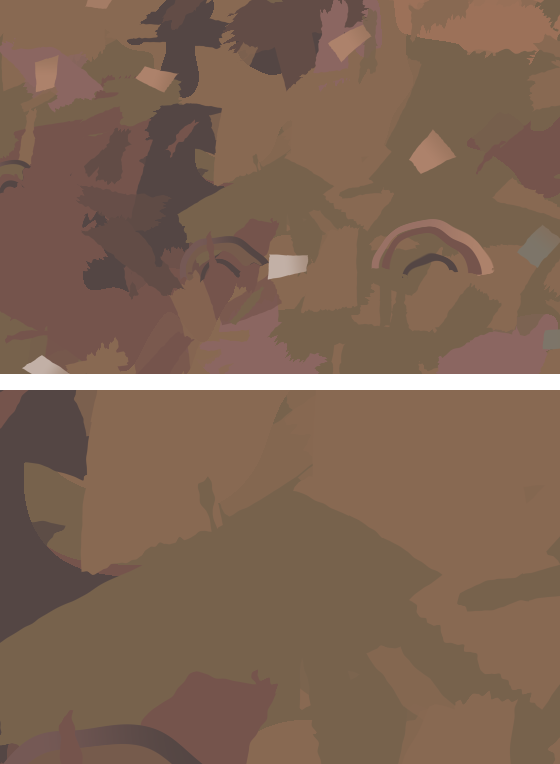
Top: the whole. Bottom: its middle third, enlarged.
Reproduce this background procedurally as a Shadertoy shader.

```glsl
// Abstract painterly ground of overlapping earthy brush dabs, pale accents and arches.

const vec3 BROWN  = vec3(0.535, 0.41, 0.32);
const vec3 OLIVE  = vec3(0.465, 0.385, 0.30);
const vec3 MAROON = vec3(0.46, 0.33, 0.30);
const vec3 UMBER  = vec3(0.33, 0.275, 0.265);
const vec3 RUSSET = vec3(0.385, 0.30, 0.275);
const vec3 COPPER = vec3(0.61, 0.445, 0.35);
const vec3 MAUVE  = vec3(0.545, 0.40, 0.38);
const vec3 SKIN   = vec3(0.68, 0.51, 0.42);
const vec3 PALE   = vec3(0.76, 0.69, 0.65);
const vec3 SAGE   = vec3(0.49, 0.46, 0.41);

float hash(vec2 p) {
    return fract(sin(dot(p, vec2(127.1, 311.7))) * 43758.5453);
}

vec3 hash3(vec2 p) {
    return vec3(hash(p), hash(p + 17.3), hash(p + 41.9));
}

float noise(vec2 p) {
    vec2 i = floor(p), f = fract(p);
    f = f * f * (3.0 - 2.0 * f);
    return mix(mix(hash(i), hash(i + vec2(1, 0)), f.x),
               mix(hash(i + vec2(0, 1)), hash(i + vec2(1, 1)), f.x), f.y);
}

mat2 rotation(float a) {
    float c = cos(a), s = sin(a);
    return mat2(c, -s, s, c);
}

float blob(vec2 p, vec2 center, vec2 radius) {
    vec2 d = (p - center) / radius;
    return exp(-dot(d, d));
}

float cover(float d) {
    float edge = 0.7 / iResolution.y;
    return 1.0 - smoothstep(-edge, edge, d);
}

// Flat paint colour for a dab, by the broad zone it lies in
vec3 zoneColor(vec2 c, vec3 rnd) {
    vec3 jitter = (rnd - 0.5) * vec3(0.6, 0.45, 0.4);
    float green = 0.6 * noise(c * 4.0 + 5.0) + 0.22 * blob(c, vec2(1.3, 0.6), vec2(0.3, 0.25));
    float red = max(blob(c, vec2(0.25, 0.36), vec2(0.56, 0.44)),
                    blob(c, vec2(1.42, 0.6), vec2(0.2, 0.13)));
    float dark = max(blob(c, vec2(0.42, 0.45), vec2(0.23, 0.29)),
                     max(blob(c, vec2(0.77, 0.9), vec2(0.11, 0.2)),
                         blob(c, vec2(0.46, 0.92), vec2(0.11, 0.18))));
    float warm = blob(c, vec2(1.35, 0.98), vec2(0.42, 0.2));
    float rose = max(max(blob(c, vec2(0.12, 0.82), vec2(0.1)), blob(c, vec2(0.9, 0.94), vec2(0.1))),
                     max(blob(c, vec2(0.65, 0.04), vec2(0.2, 0.07)), blob(c, vec2(1.38, 0.06), vec2(0.13, 0.09))));
    vec3 col = green + jitter.x > 0.37 ? OLIVE : BROWN;
    if (red + jitter.y > 0.57) col = MAROON;
    if (dark + jitter.z > 0.53) col = rnd.x > 0.5 ? RUSSET : UMBER;
    if (warm + jitter.y > 0.6) col = COPPER;
    return rose + jitter.z > 0.6 ? MAUVE : col;
}

vec3 accentColor(float pick) {
    if (pick < 0.55) return SKIN;
    return pick < 0.8 ? PALE : SAGE;
}

// Tapered, slightly bent bar with torn sides and bristly ends
float dabDistance(vec2 q, vec2 halfSize, vec3 shape, float rough) {
    q.y += (shape.x - 0.5) * 0.3 * q.x * q.x / halfSize.x;
    float end = shape.y * 90.0 + step(0.0, q.x) * 9.0;
    float bristles = 0.6 * noise(vec2(q.y * 70.0, end)) + 0.4 * noise(vec2(q.y * 220.0, end + q.x * 12.0));
    float wobble = noise(vec2(q.x * 40.0, shape.z * 70.0)) + 0.5 * noise(vec2(q.x * 120.0, end));
    float width = halfSize.y * (0.85 + 0.7 * (shape.y - 0.5) * q.x / halfSize.x);
    float side = abs(q.y) - width + rough * 0.014 * wobble;
    float tip = abs(q.x + (shape.z - 0.5) * q.y) - halfSize.x * 0.9
              + rough * halfSize.x * 0.45 * bristles;
    return max(side, tip);
}

// One jittered grid of dabs; accents are small, bright and shaded along their length
vec3 dabLayer(vec3 col, vec2 p, float cell, vec2 halfSize, float density, float seed, bool accent) {
    vec2 home = floor(p / cell);
    for (int j = -1; j <= 1; j++)
    for (int i = -1; i <= 1; i++) {
        vec2 id = home + vec2(i, j);
        vec3 place = hash3(id + seed);
        vec3 shape = hash3(id + seed + 71.7);
        vec3 tint = hash3(id + seed + 133.1);
        if (place.z > density) continue;
        vec2 center = (id + place.xy) * cell;
        vec2 q = rotation(0.6 + (shape.z - 0.5) * 2.8) * (p - center);
        vec2 size = halfSize * mix(vec2(0.65), vec2(1.0), tint.xy);
        float rough = accent ? 0.2 : 0.15 + 0.85 * hash(id + seed + 7.9);
        vec3 paint = accent ? accentColor(tint.z) : zoneColor(center, tint);
        float shade = accent ? 0.45 * smoothstep(-0.2, 1.0, q.x / size.x) : 0.0;
        paint = mix(paint, BROWN, shade);
        float opacity = mix(0.75, 1.0, step(0.25, shape.x));
        col = mix(col, paint, opacity * cover(dabDistance(q, size, shape, rough)));
    }
    return col;
}

// Upper part of a flattened ring, thinning toward one foot
float archDistance(vec2 q, float radius, float width) {
    q.y *= 1.15;
    float ragged = 0.03 * noise(q * 70.0);
    width *= 0.85 + 0.3 * q.x / radius;
    return max(abs(length(q) - radius) - width, 0.2 * q.x - q.y - 0.1 * radius + ragged);
}

vec3 arches(vec3 col, vec2 p) {
    vec2 bend = vec2(noise(p * 14.0), noise(p * 14.0 + 23.0)) - 0.5;
    for (int i = 0; i < 3; i++) {
        float k = float(i);
        vec2 q = p + 0.03 * bend - vec2(0.02 + 0.57 * k, 0.5 - 0.23 * min(k, 1.0));
        q = rotation(0.35 - 0.25 * k) * q;
        float radius = 0.06 + 0.042 * k;
        vec3 rim = mix(UMBER, SKIN, step(1.5, k));
        float light = smoothstep(-0.5, 1.0, q.x / radius);
        col = mix(col, mix(MAUVE, rim, 0.4 + 0.6 * light), cover(archDistance(q, radius, 0.017)));
        col = mix(col, mix(OLIVE, MAROON, 0.5 * k), cover(archDistance(q, radius * 0.83, 0.015)));
        col = mix(col, UMBER, cover(archDistance(q + vec2(0.0, 0.02), radius * 0.5, 0.01)));
    }
    return col;
}

void mainImage(out vec4 fragColor, in vec2 fragCoord) {
    vec2 p = fragCoord / iResolution.y;
    vec2 warp = vec2(noise(p * 9.0), noise(p * 9.0 + 31.0)) - 0.5;
    vec3 col = zoneColor(p + 0.15 * warp, vec3(0.5));
    // Broad to fine paint
    col = dabLayer(col, p, 0.30, vec2(0.26, 0.13), 1.0, 3.0, false);
    col = dabLayer(col, p, 0.21, vec2(0.19, 0.08), 0.95, 19.0, false);
    col = dabLayer(col, p, 0.14, vec2(0.125, 0.042), 0.45, 47.0, false);
    col = arches(col, p);
    col = dabLayer(col, p, 0.12, vec2(0.09, 0.022), 0.22, 61.0, false);
    col = dabLayer(col, p, 0.30, vec2(0.07, 0.048), 0.42, 88.0, true);
    fragColor = vec4(col, 1.0);
}
```
